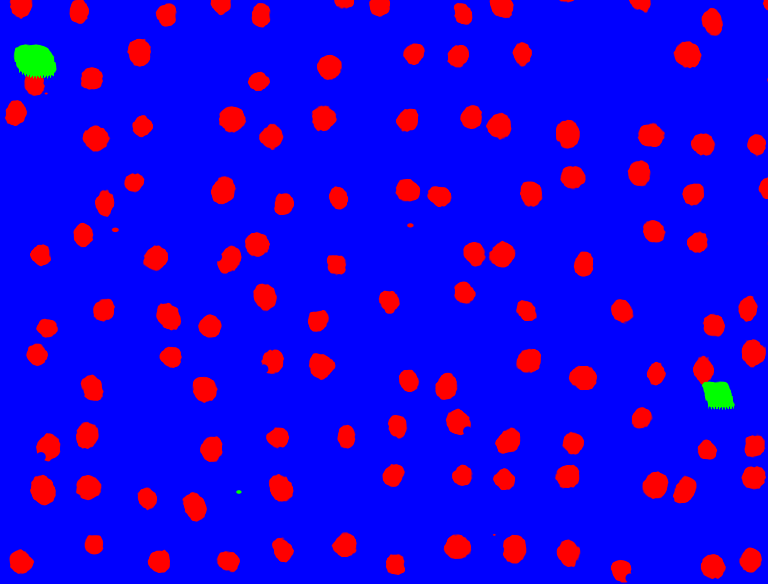
Reproduce this pattern procedurally as a Shadertoy shader.

```glsl
// Scattered ragged red blobs on flat blue, with two comb-edged green patches and a few specks.

// Lengths are in units of the canvas height.
const vec3 BLUE  = vec3(0.0, 0.0, 1.0);
const vec3 RED   = vec3(1.0, 0.0, 0.0);
const vec3 GREEN = vec3(0.0, 1.0, 0.0);

const float CELL         = 0.1043;  // spacing of the blobs
const float JITTER       = 0.62;    // wander of a blob inside its cell
const float FILLED       = 0.93;    // share of cells holding a blob
const float RADIUS       = 0.0195;  // mean blob radius
const float SIZE_SPREAD  = 0.28;    // relative range of radii
const float MAX_STRETCH  = 0.20;    // elongation, mostly upright
const float TILT         = 1.5;     // range of tilt in radians
const float LUMP_SCALE   = 0.013;
const float LUMP_DEPTH   = 0.0055;
const float RAG_SCALE    = 0.0045;
const float RAG_DEPTH    = 0.0022;
const float NOTCHED      = 0.05;    // share of blobs with a bite
const float NOTCH_RADIUS = 0.008;
const float SPECK_CELL   = 0.26;
const float SPECK_SHARE  = 0.2;
const float SPECK_RADIUS = 0.0035;
const float TOOTH_PERIOD = 0.0048;
const float TOOTH_DEPTH  = 0.006;

vec3 hash3(vec2 p) {
    vec3 q = fract(vec3(p.xyx) * vec3(0.1031, 0.1030, 0.0973));
    q += dot(q, q.yxz + 33.33);
    return fract((q.xxy + q.yzz) * q.zyx);
}

float valueNoise(vec2 p) {
    vec2 i = floor(p), f = fract(p);
    f = f * f * (3.0 - 2.0 * f);
    float low  = mix(hash3(i).x, hash3(i + vec2(1, 0)).x, f.x);
    float high = mix(hash3(i + vec2(0, 1)).x, hash3(i + vec2(1, 1)).x, f.x);
    return mix(low, high, f.y);
}

mat2 rotation(float a) {
    return mat2(cos(a), sin(a), -sin(a), cos(a));
}

// Ellipse roughened by two scales of noise, sometimes bitten at the rim.
float blobDistance(vec2 p, vec2 id) {
    vec3 shape = hash3(id + 71.0);
    vec3 extra = hash3(id + 137.0);
    float radius = RADIUS * (1.0 + SIZE_SPREAD * (shape.x - 0.5));
    float stretch = 1.0 + MAX_STRETCH * (shape.y - 0.2);
    vec2 q = rotation(TILT * (shape.z - 0.5)) * p * vec2(stretch, 1.0 / stretch);
    float d = length(q) - radius;
    d += LUMP_DEPTH * (valueNoise(p / LUMP_SCALE + id * 17.0 + 300.0) - 0.5);
    d += RAG_DEPTH * (valueNoise(p / RAG_SCALE + id * 29.0 + 500.0) - 0.5);
    if (extra.x < NOTCHED) {
        float a = 6.2832 * extra.y;
        d = max(d, NOTCH_RADIUS - length(p - radius * vec2(cos(a), sin(a))));
    }
    return d;
}

float blobField(vec2 p) {
    vec2 home = floor(p / CELL);
    float d = 1.0;
    for (int y = -1; y <= 1; y++)
    for (int x = -1; x <= 1; x++) {
        vec2 id = home + vec2(x, y) + 40.0;
        vec3 h = hash3(id);
        vec2 center = (id - 40.0 + 0.5 + JITTER * (h.xy - 0.5)) * CELL;
        if (h.z < FILLED) d = min(d, blobDistance(p - center, id));
    }
    return d;
}

// Rounded patch whose lower rim is cut into fine upright teeth.
float patchDistance(vec2 p, vec2 halfSize, float corner) {
    float tooth = abs(fract(p.x / TOOTH_PERIOD) - 0.5) * 2.0;
    p.y -= TOOTH_DEPTH * tooth * step(p.y, 0.0);
    p.x += 0.25 * p.y;
    vec2 q = abs(p) - halfSize + corner;
    float d = length(max(q, 0.0)) + min(max(q.x, q.y), 0.0) - corner;
    return d + RAG_DEPTH * (valueNoise(p / RAG_SCALE + 90.0) - 0.5);
}

float coverage(float d, float pixel) {
    return smoothstep(-0.7 * pixel, 0.7 * pixel, d * -1.0);
}

void mainImage(out vec4 fragColor, in vec2 fragCoord) {
    float pixel = 1.0 / iResolution.y;
    vec2 p = fragCoord * pixel;
    float aspect = iResolution.x * pixel;

    vec3 color = mix(BLUE, RED, coverage(blobField(p), pixel));

    // Sparse specks
    vec2 speckId = floor(p / SPECK_CELL);
    vec3 h = hash3(speckId + 211.0);
    vec2 speckOffset = p - (speckId + 0.2 + 0.6 * h.xy) * SPECK_CELL;
    float speck = length(speckOffset * vec2(0.8, 1.2)) - SPECK_RADIUS * (0.4 + h.x);
    vec3 speckColor = h.y < 0.5 ? RED : GREEN;
    color = mix(color, speckColor, coverage(speck, pixel) * step(h.z, SPECK_SHARE));

    // Green patches near the upper left and lower right
    float green = patchDistance(p - vec2(0.06, 0.894), vec2(0.034, 0.029), 0.022);
    green = min(green, patchDistance(p - vec2(aspect - 0.085, 0.322), vec2(0.023, 0.024), 0.008));
    color = mix(color, GREEN, coverage(green, pixel));

    fragColor = vec4(color, 1.0);
}
```
